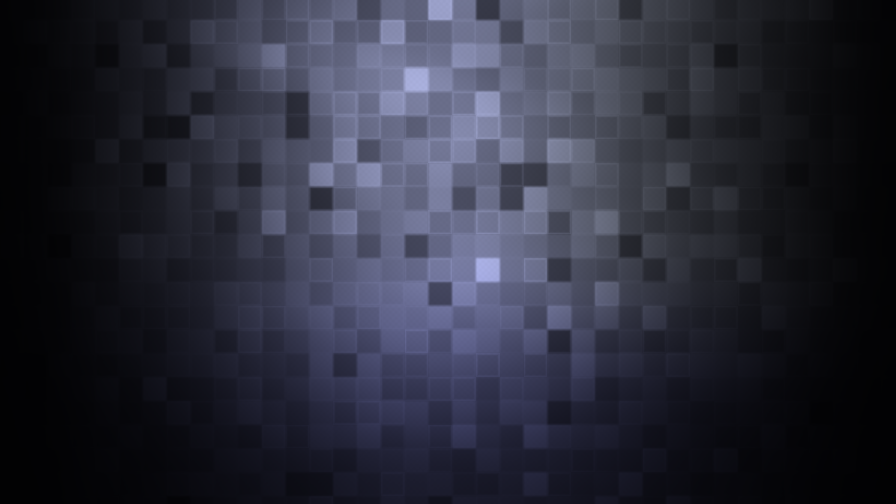
Write a Shadertoy shader that draws this background.

```glsl
// A dim wall of soft slate-blue square tiles lit by a tall central glow.

const float TILE_SIZE = 0.04722;               // tile pitch in canvas heights
const vec2  GRID_SHIFT = vec2(0.0, 0.333);     // grid offset in tiles
const vec2  FOCAL_TILE = vec2(20.0, 9.0);      // the brightest tile
const vec3  SLATE  = vec3(0.77, 0.80, 1.00);
const vec3  INDIGO = vec3(0.61, 0.63, 1.00);
const vec3  STEEL  = vec3(0.85, 0.89, 1.00);
const vec3  NIGHT  = vec3(0.006, 0.006, 0.011);

float hash(vec2 cell, float seed) {
    return fract(sin(dot(cell, vec2(127.1, 311.7)) + seed * 74.7) * 4375.85);
}

// Slow unevenness built from layered sines
float drift(vec2 p) {
    float sum = 0.0;
    float gain = 0.5;
    for (int i = 0; i < 3; i++) {
        sum += gain * sin(p.x + 1.7 * sin(p.y)) * cos(p.y * 0.8 + p.x * 0.4);
        p = p * 1.9 + vec2(2.3, 1.1);
        gain *= 0.5;
    }
    return sum;
}

// Brightness of one tile: mostly mild, with rare pale and dark ones
float tileTone(vec2 cell, vec2 focal) {
    float pick = hash(cell, 1.0);
    float tone = mix(0.82, 1.12, hash(cell, 2.0));
    tone += 0.34 * smoothstep(0.86, 0.97, pick);
    tone -= 0.38 * (1.0 - smoothstep(0.04, 0.13, pick));
    float isFocal = 1.0 - step(0.5, distance(cell, focal));
    return mix(tone, 1.55, isFocal);
}

// Neighbouring tiles blended across a narrow soft border
float softTiles(vec2 p, vec2 focal, float blur) {
    vec2 cell = floor(p - 0.5);
    vec2 w = smoothstep(0.5 - blur, 0.5 + blur, fract(p - 0.5));
    float low = mix(tileTone(cell, focal),
                    tileTone(cell + vec2(1.0, 0.0), focal), w.x);
    float high = mix(tileTone(cell + vec2(0.0, 1.0), focal),
                     tileTone(cell + vec2(1.0, 1.0), focal), w.x);
    return mix(low, high, w.y);
}

// Faint bright rim just inside each tile
float tileRim(vec2 p, float width) {
    vec2 toEdge = 0.5 - abs(fract(p) - 0.5);
    float d = (min(toEdge.x, toEdge.y) - 0.03) / width;
    return exp(-d * d) * mix(0.01, 0.15, pow(hash(floor(p), 3.0), 2.0));
}

// Vertical shaft of light that narrows and fades toward the bottom
float shaft(vec2 uv, float centre, float peak) {
    float side = uv.x - centre;
    float spread = mix(0.235, 0.26, uv.y) + 0.035 * step(0.0, side);
    float across = exp(-pow(side / spread, 2.0));
    float rise = mix(0.27, 1.0, smoothstep(-0.02, 0.52, uv.y));
    float frame = smoothstep(0.0, 0.12, uv.x) * smoothstep(1.0, 0.86, uv.x);
    return peak * across * rise * mix(0.4, 1.0, frame);
}

// Indigo low in the middle, neutral steel on the upper right
vec3 tint(vec2 uv) {
    vec3 colour = mix(INDIGO, SLATE, smoothstep(0.05, 0.65, uv.y));
    float steel = smoothstep(0.5, 0.75, uv.x) * smoothstep(0.2, 0.6, uv.y);
    return mix(colour, STEEL, steel);
}

void mainImage(out vec4 fragColor, in vec2 fragCoord) {
    vec2 uv = fragCoord / iResolution.xy;
    vec2 p = fragCoord / iResolution.y / TILE_SIZE - GRID_SHIFT;

    // Light, then tiles and their rims
    float light = shaft(uv, 0.485, 0.57) * (1.0 + 0.14 * drift(uv * 7.0));
    float tone = softTiles(p, FOCAL_TILE, 0.09) + tileRim(p, 0.05);

    // Fine woven shimmer
    float weave = 1.0 + 0.012 * sin(p.x * 25.0) * sin(p.y * 25.0);

    fragColor = vec4(NIGHT + tint(uv) * light * tone * weave, 1.0);
}
```
